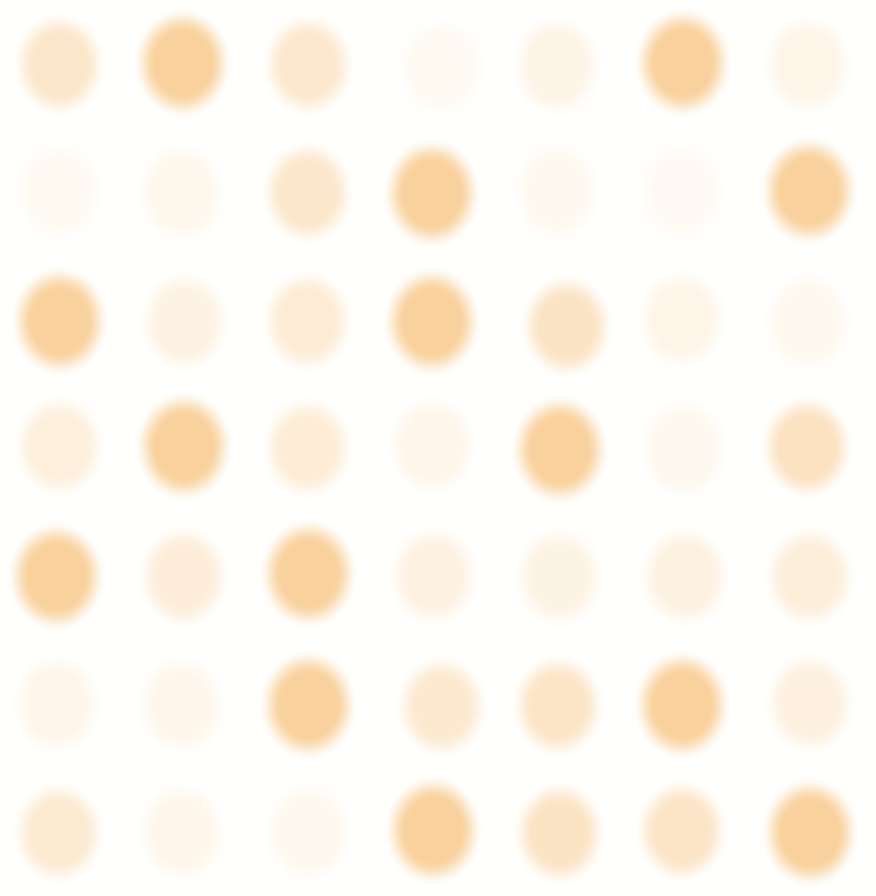
This pattern is drawn by a Shadertoy shader. Its source:

```glsl
const int COUNT = 7;                          // dots across and down
const vec3 PAPER = vec3(1.0, 1.0, 0.995);
const vec3 APRICOT = vec3(0.976, 0.818, 0.612);
const vec2 DOT_CENTER = vec2(0.464, 0.5);     // within a cell
const vec2 DOT_STRETCH = vec2(1.0, 1.1);      // dots are slightly tall
const float CORE_RADIUS = 0.20;               // end of the flat middle
const float FADE_RADIUS = 0.385;              // end of the soft rim
const float BOLD_SCALE = 1.05;
const vec2 PALE_RANGE = vec2(0.09, 0.64);     // strength of the pale dots
const float JITTER = 0.018;
const float SLIP_CHANCE = 0.1;
const vec2 SLIP = vec2(0.05, -0.035);         // occasional misplaced pale dot
const int BOLD_GAP = 3;                       // columns between a row's bold pair
const int BOLD_START[COUNT] = int[COUNT](3, 2, 0, 1, 0, 3, 5);  // bottom row first
const int SHORT_GAP_ROW = 2;

// Integer hash giving three values in 0..1
vec3 hash3(ivec2 cell) {
    uvec3 v = uvec3(uint(cell.x), uint(cell.y), 17u) * 1664525u + 1013904223u;
    v += v.yzx * v.zxy;
    v ^= v >> 16u;
    v += v.yzx * v.zxy;
    return vec3(v >> 8u) / 16777216.0;
}

// Each row holds two bold dots, a fixed gap apart and wrapping around
bool isBold(ivec2 cell) {
    int gap = cell.y == SHORT_GAP_ROW ? BOLD_GAP - 1 : BOLD_GAP;
    int fromStart = (cell.x - BOLD_START[cell.y] + COUNT) % COUNT;
    return fromStart == 0 || fromStart == gap;
}

// Opacity of a soft oval around the origin
float softDot(vec2 p, float scale) {
    float radius = length(p / DOT_STRETCH) / scale;
    return 1.0 - smoothstep(CORE_RADIUS, FADE_RADIUS, radius);
}

void mainImage(out vec4 fragColor, in vec2 fragCoord) {
    // Whole cells fit the canvas, and every dot stays inside its own cell
    vec2 grid = fragCoord / iResolution.xy * float(COUNT);
    ivec2 cell = ivec2(mod(floor(grid), float(COUNT)));
    vec3 rnd = hash3(cell);
    bool bold = isBold(cell);

    // Strength and placement vary from dot to dot
    float strength = bold ? 1.0 : mix(PALE_RANGE.x, PALE_RANGE.y, rnd.x);
    vec2 center = DOT_CENTER + JITTER * (2.0 * rnd.yz - 1.0);
    if (!bold && rnd.y > 1.0 - SLIP_CHANCE) center += SLIP;

    float cover = softDot(fract(grid) - center, bold ? BOLD_SCALE : 1.0);
    fragColor = vec4(mix(PAPER, APRICOT, cover * strength), 1.0);
}
```
